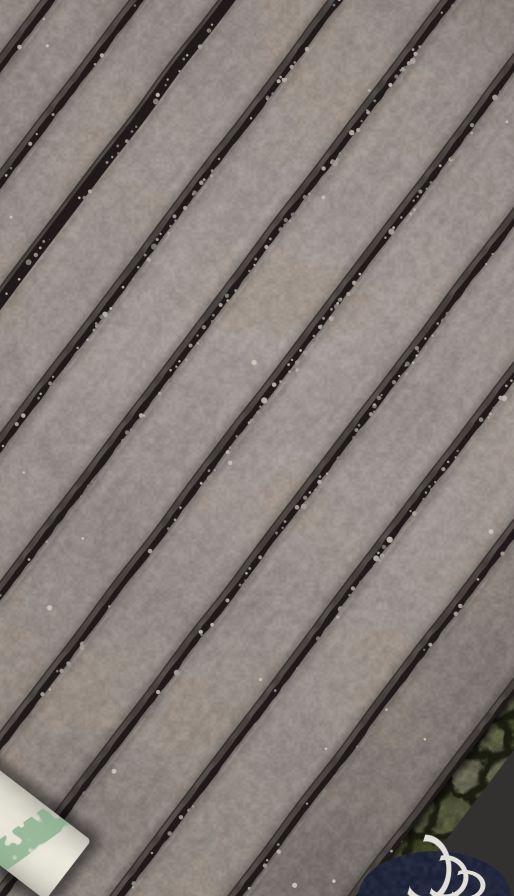
This texture is drawn by a Shadertoy shader. Its source:

```glsl
// Weathered grey deck boards running diagonally, with gritty dark gaps between them.
// A quadratic spacing law places the gaps; value noise adds wear, hashed cells add grit.
// Mossy stones, a shoe with laces and a pale roll sit at the lower corners.

float hash(vec2 p) {
    vec3 q = fract(p.xyx * 0.1031);
    q += dot(q, q.yzx + 33.33);
    return fract((q.x + q.y) * q.z);
}

float noise(vec2 p) {
    vec2 i = floor(p), f = fract(p);
    f = f * f * (3.0 - 2.0 * f);
    return mix(mix(hash(i), hash(i + vec2(1, 0)), f.x),
               mix(hash(i + vec2(0, 1)), hash(i + vec2(1, 1)), f.x), f.y);
}

float fbm(vec2 p) {
    float sum = 0.0, amp = 0.5;
    for (int i = 0; i < 4; i++) {
        sum += amp * noise(p);
        p = p * 2.03 + 17.0;
        amp *= 0.5;
    }
    return sum;
}

// Coverage of a shape with signed distance d
float fill(float d) {
    return smoothstep(0.75, -0.75, d * iResolution.y);
}

float box(vec2 p, vec2 halfSize) {
    vec2 q = abs(p) - halfSize;
    return length(max(q, 0.0)) + min(max(q.x, q.y), 0.0);
}

// Gap number to position across the deck, and back
float gapPosition(float k) {
    return 0.336 + (k > 0.0 ? k * (0.1621 + 0.00117 * k) : k * 0.1302);
}

float gapNumber(float s) {
    float e = s - 0.336;
    return e > 0.0 ? (sqrt(0.02628 + 0.00468 * e) - 0.1621) / 0.00234 : e / 0.1302;
}

// Mossy stones: rounded cells with dark soil between
vec3 mossyStones(vec2 p) {
    vec2 g = p * 24.0 + 0.5 * fbm(p * 60.0);
    float near = 9.0, second = 9.0, tone = 0.0;
    for (int j = -1; j <= 1; j++)
    for (int i = -1; i <= 1; i++) {
        vec2 c = floor(g) + vec2(i, j);
        float d = length(c + 0.2 + 0.6 * vec2(hash(c), hash(c + 41.0)) - g);
        second = min(second, max(d, near));
        if (d < near) { near = d; tone = hash(c + 7.0); }
    }
    vec3 stone = mix(vec3(0.23, 0.26, 0.12), vec3(0.44, 0.43, 0.37), tone);
    stone *= 0.6 + 0.7 * fbm(p * 110.0);
    return mix(vec3(0.10, 0.11, 0.06), stone, smoothstep(0.08, 0.35, second - near));
}

void mainImage(out vec4 fragColor, in vec2 fragCoord) {
    vec2 p = fragCoord / iResolution.y;
    float s = 1.32 * p.x + 1.0 - p.y;          // across the boards
    float t = dot(p, vec2(0.604, 0.797));      // along the boards
    float k = round(gapNumber(s));
    float d = (s - gapPosition(k)) / 1.656 + 0.0016 * (noise(vec2(t * 14.0, k * 9.0)) - 0.5);

    // Board surface: broad light, stains, lengthwise streaks and fine grain
    float light = 1.0 - length((p - vec2(0.32, 0.60)) * vec2(0.9, 1.0));
    float stain = fbm(p * 9.0) - 0.47;
    float streak = noise(vec2(t * 9.0, s * 110.0)) - 0.5;
    float board = hash(vec2(floor(gapNumber(s)), 5.0)) - 0.5;
    vec3 col = mix(vec3(0.53, 0.50, 0.48), vec3(0.645, 0.615, 0.60),
                   clamp(1.6 * light - 0.62 + 0.9 * stain + 0.25 * streak + 0.15 * board, 0.0, 1.0));
    col = mix(col, vec3(0.60, 0.55, 0.50), 0.5 * smoothstep(0.05, 0.25, stain));
    col *= 1.0 - 0.13 * smoothstep(1.30, 1.42, s);
    col += 0.05 * (noise(p * 330.0) - 0.5) + 0.05 * (noise(p * 130.0) - 0.5);

    // Pale flecks on the boards
    vec2 cell = floor(p * 26.0);
    vec2 fleckOffset = p * 26.0 - cell - 0.25 - 0.5 * vec2(hash(cell + 3.0), hash(cell + 8.0));
    float fleck = fill(length(fleckOffset) / 26.0 - 0.0012 - 0.002 * hash(cell + 4.0));
    col = mix(col, vec3(0.78, 0.76, 0.70), fleck * step(0.94, hash(cell + 21.0)));

    // Gap: soft shade, lit lower lip, grey bevel above, black slot
    float ragged = noise(vec2(t * 90.0, k * 5.0)) - 0.5;
    float slot = k == 0.0 ? 0.0058 : 0.0032 + 0.0014 * ragged;
    col *= 1.0 - 0.22 * smoothstep(0.020, 0.004, abs(d + 0.002));
    col += 0.08 * smoothstep(0.003, 0.0, abs(d - 0.0075)) * noise(vec2(t * 50.0, k));
    col = mix(col, vec3(0.30, 0.28, 0.26) + 0.08 * ragged, fill(abs(d + 0.0045) - 0.0048));
    col = mix(col, vec3(0.17, 0.15, 0.15), 0.7 * fill(abs(d + 0.009) - 0.0009));
    col = mix(col, vec3(0.12, 0.10, 0.10), fill(abs(d - 0.0005) - slot));

    // Grit caught in the gaps, densest near the middle of the deck
    for (int i = 0; i < 3; i++) {
        float rate = 30.0 + 55.0 * float(i);
        vec2 id = vec2(floor(t * rate), k * 13.0 + float(i) * 131.0 + 60.0);
        float density = 0.14 + 0.45 * smoothstep(0.45, 0.05, length(p - vec2(0.36, 0.62)));
        vec2 at = vec2((fract(t * rate) - 0.3 - 0.4 * hash(id + 2.0)) / rate,
                       d - 0.003 - 0.008 * (hash(id + 5.0) - 0.5));
        float grit = fill(length(at) - mix(0.0035, 0.0012, 0.4 * float(i) + 0.2 * hash(id + 9.0)));
        col = mix(col, vec3(0.70, 0.68, 0.64) * (0.65 + 0.4 * hash(id + 6.0)),
                  grit * step(hash(id), density * (0.5 + 0.25 * float(i))));
    }

    // Ground past the last board, then a dark slab
    float past = (s - gapPosition(7.0)) / 1.656;
    vec3 ground = mix(mossyStones(p), vec3(0.20, 0.19, 0.19), fill(0.040 - past));
    col = mix(col, ground * smoothstep(-0.006, 0.014, past), fill(0.002 - past));

    // Navy shoe with looped white laces
    vec2 shoe = p - vec2(0.485, 0.0);
    col = mix(col, vec3(0.10, 0.12, 0.20) + 0.06 * noise(p * 200.0),
              fill((length(shoe / vec2(0.085, 0.050)) - 1.0) * 0.05));
    for (int i = 0; i < 3; i++) {
        float n = float(i);
        vec2 loop = p - vec2(0.475 + 0.022 * n, 0.030 - 0.009 * n);
        float ring = abs(length(loop * vec2(1.0, 0.75 + 0.3 * n)) - 0.026 + 0.003 * n) - 0.0028;
        col = mix(col, vec3(0.88, 0.88, 0.85), fill(max(ring, -0.012 - loop.x + 0.3 * loop.y)));
    }

    // Cream roll with a green band, lying over the corner
    vec2 r = mat2(0.793, 0.609, -0.609, 0.793) * (p - vec2(0.012, 0.078));
    r = vec2(dot(p - vec2(0.012, 0.078), vec2(0.793, -0.609)), dot(p - vec2(0.012, 0.078), vec2(0.609, 0.793)));
    float roll = box(r, vec2(0.076, 0.037)) - 0.005;
    col *= 1.0 - 0.45 * smoothstep(0.022, 0.0, roll);
    vec3 paper = vec3(0.91, 0.90, 0.85) * (1.0 - 5.0 * r.y * r.y / 0.042) + 0.05 * (fbm(p * 50.0) - 0.5);
    float band = fill(abs(r.x - 0.022 - 0.3 * r.y) - 0.017) * smoothstep(0.25, 0.5, noise(r * 120.0));
    paper = mix(paper, vec3(0.50, 0.66, 0.52), 0.75 * band);
    col = mix(col, paper, fill(roll));

    fragColor = vec4(clamp(col, 0.0, 1.0), 1.0);
}
```
